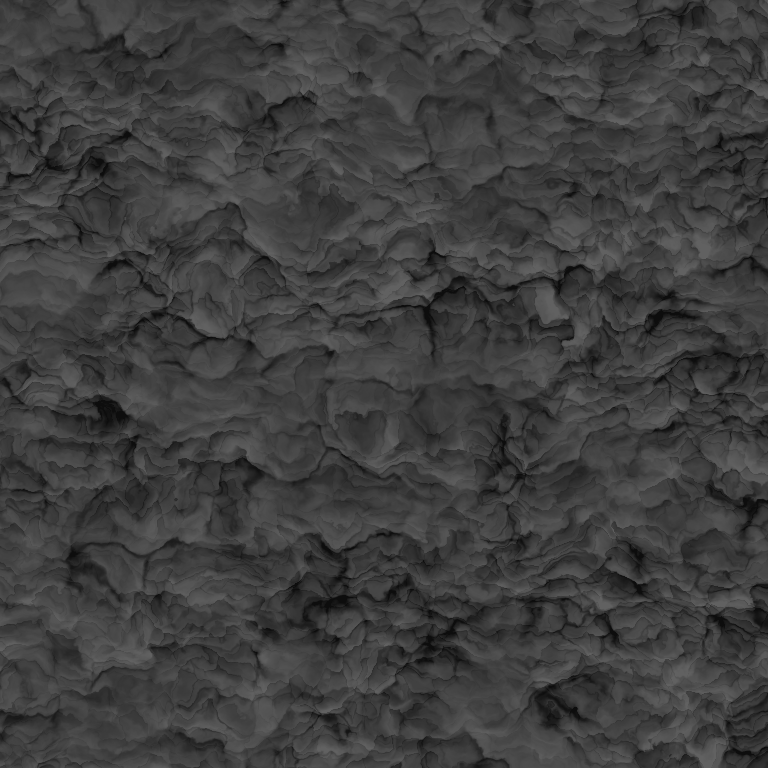
Give the GLSL for this texture, as a Shadertoy shader.

```glsl
// Dark, rugged rock face made of overlapping, slightly flattened flakes.
// Three sizes of jaggedly warped cells are each shaded from a lit lower lip
// to a shadowed top, then broken up with patchy cracks, wrinkles and grain.

float hash(vec2 p) {
    return fract(sin(dot(p, vec2(127.1, 311.7))) * 43758.5453);
}

float noise(vec2 p) {
    vec2 i = floor(p), f = fract(p);
    f = f * f * (3.0 - 2.0 * f);
    return mix(mix(hash(i), hash(i + vec2(1, 0)), f.x),
               mix(hash(i + vec2(0, 1)), hash(i + vec2(1, 1)), f.x), f.y);
}

// Fractal noise, roughly 0..1 and centred on 0.5
float fbm(vec2 p) {
    float sum = 0.0, amplitude = 0.516;
    for (int i = 0; i < 5; i++) {
        sum += amplitude * noise(p);
        p = mat2(1.6, 1.2, -1.2, 1.6) * p + 17.3;
        amplitude *= 0.5;
    }
    return sum;
}

// Thin creases where the noise crosses its middle value
float crease(vec2 p) {
    return 1.0 - smoothstep(0.0, 0.07, abs(fbm(p) - 0.5));
}

// x: signed tone of the uppermost flake, y: shadow under its neighbour's lip
vec2 flakes(vec2 p) {
    vec2 cell = floor(p);
    float top = -9.0, second = -9.0, tone = 0.0, total = 0.0;
    for (int y = -1; y <= 1; y++) {
        for (int x = -1; x <= 1; x++) {
            vec2 id = cell + vec2(x, y);
            vec2 d = p - id - vec2(hash(id), hash(id + 41.7));
            float height = 0.45 * hash(id + 83.1) - length(d);
            float weight = exp(32.0 * height);
            float tilt = (hash(id + 59.3) - 0.5) * 1.2;
            tone += weight * (hash(id + 23.9) - 0.5 - 1.0 * d.y + tilt * d.x);
            total += weight;
            second = max(second, min(top, height));
            top = max(top, height);
        }
    }
    tone /= total;
    float seam = 1.0 - smoothstep(0.0, 0.2, top - second);
    return vec2(tone, seam * smoothstep(0.35, -0.35, tone));
}

void mainImage(out vec4 fragColor, in vec2 fragCoord) {
    vec2 uv = fragCoord / iResolution.y;

    // Bent outlines, wider than tall, with a finer jagged edge on top
    vec2 bend = vec2(fbm(uv * 8.0 + 3.1), fbm(uv * 8.0 + 61.7)) - 0.5;
    vec2 jag = vec2(fbm(uv * 32.0 + 13.6), fbm(uv * 32.0 + 91.2)) - 0.5;
    vec2 p = uv * vec2(1.0, 1.25) + 0.10 * bend + 0.034 * jag;

    // Calm plates alternate with broken rubble
    float rubble = smoothstep(0.30, 0.58, fbm(uv * vec2(7.0, 9.0) + 9.4));
    float patches = smoothstep(0.38, 0.62, fbm(uv * 13.0 + 27.5));

    vec2 large = flakes(p * 11.0);
    vec2 middle = flakes(p * 23.0 + 31.0);
    vec2 small = flakes(p * 46.0 + 0.3 * jag + 77.0);

    // Flake shading
    float gray = 0.268;
    gray += 0.050 * large.x;
    gray += mix(0.030, 0.062, rubble) * middle.x;
    gray += mix(0.020, 0.056, rubble) * small.x;

    // Shadows under the lips and thin wrinkles
    gray -= 0.130 * large.y * patches;
    gray -= 0.100 * middle.y * patches * mix(0.3, 1.0, rubble);
    gray -= 0.050 * small.y * mix(0.2, 1.0, rubble);
    gray -= 0.035 * crease(p * vec2(15.0, 20.0) + 5.0) * rubble;

    // Broad mottling and fine grain
    gray += 0.070 * (fbm(uv * vec2(8.0, 11.0) + 45.0) - 0.5);
    gray += 0.130 * (fbm(p * vec2(46.0, 58.0) + 12.0) - 0.5);

    fragColor = vec4(vec3(clamp(gray, 0.05, 0.38)), 1.0);
}
```
